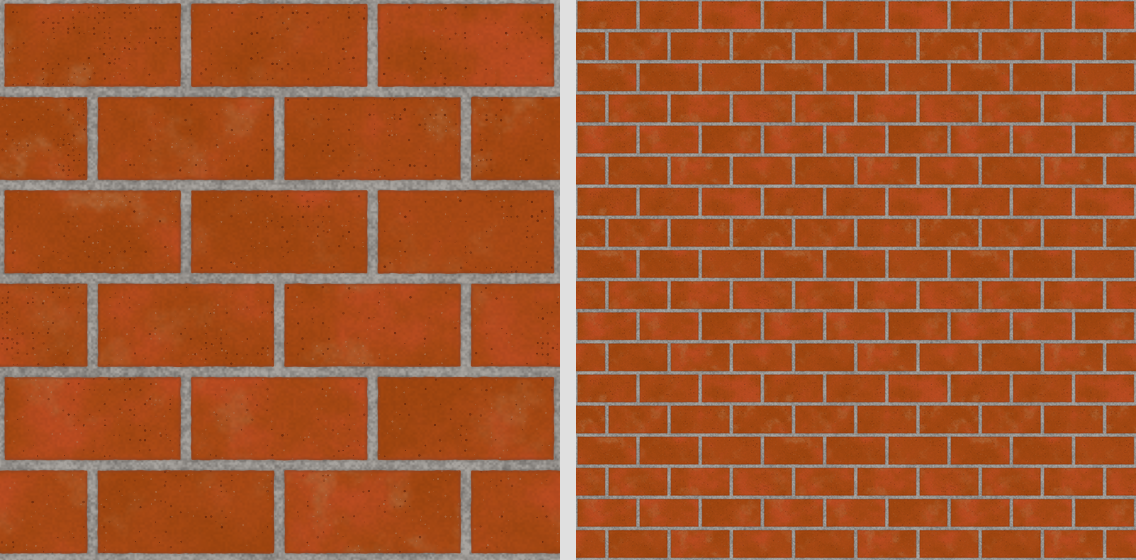
Left, the tile; right, the same tile 3 across and 3 down.
Reproduce this texture procedurally as a three.js fragment shader.

```glsl
// Running-bond brick wall: three bricks across, six courses, gritty grey mortar.
// Rounded-box distances shape the bricks; wrapping value noise and scattered
// spots add mottling, pale dust, pits and flecks, so the tile has no seam.

varying vec2 vUv;

const vec2 BRICKS = vec2(3.0, 6.0);          // repeats across and down
const vec2 SHIFT = vec2(0.0013, -0.0026);    // placement of the joints
const float JOINT = 0.0186;                  // mortar width
const float CORNER = 0.0025;                 // brick corner radius
const float WOBBLE = 0.0022;                 // unevenness of brick edges
const float SOFT = 0.0014;                   // edge smoothing

const vec3 CLAY = vec3(0.650, 0.280, 0.078);
const vec3 CLAY_RED = vec3(0.715, 0.290, 0.125);
const vec3 CLAY_BROWN = vec3(0.610, 0.265, 0.055);
const vec3 DUST = vec3(0.680, 0.410, 0.230);
const vec3 RIM = vec3(0.540, 0.250, 0.140);
const vec3 PIT = vec3(0.330, 0.110, 0.030);
const vec3 FLECK = vec3(0.680, 0.480, 0.350);
const vec3 MORTAR_LIGHT = vec3(0.660, 0.645, 0.625);
const vec3 MORTAR_DARK = vec3(0.460, 0.445, 0.430);

float hash(vec2 p) {
  return fract(sin(dot(p, vec2(127.1, 311.7))) * 43758.5453);
}

// Value noise on a grid of n cells that wraps at the canvas edge.
float noise(vec2 uv, vec2 n, float seed) {
  vec2 p = uv * n;
  vec2 i = floor(p);
  vec2 f = fract(p);
  f = f * f * (3.0 - 2.0 * f);
  vec2 a = mod(i, n);
  vec2 b = mod(i + 1.0, n);
  return mix(mix(hash(a + seed), hash(vec2(b.x, a.y) + seed), f.x),
             mix(hash(vec2(a.x, b.y) + seed), hash(b + seed), f.x), f.y);
}

float fbm(vec2 uv, float n, float seed) {
  float sum = 0.0;
  float amp = 0.5;
  for (int i = 0; i < 5; i++) {
    sum += amp * noise(uv, vec2(n), seed);
    n *= 2.0;
    amp *= 0.55;
    seed += 17.3;
  }
  return sum / 1.055;
}

// One randomly placed round spot in some cells of an n by n grid.
float spots(vec2 uv, float n, float seed, float density) {
  vec2 p = uv * n;
  vec2 id = mod(floor(p), n) + seed;
  vec2 centre = 0.35 + 0.3 * vec2(hash(id + 3.1), hash(id + 7.7));
  float radius = mix(0.08, 0.25, hash(id + 11.3));
  float spot = 1.0 - smoothstep(radius - 0.08, radius + 0.1, length(fract(p) - centre));
  return spot * step(hash(id), density) * mix(0.4, 1.0, hash(id + 19.9));
}

float roundedBox(vec2 p, vec2 halfSize, float r) {
  vec2 q = abs(p) - halfSize + r;
  return length(max(q, 0.0)) + min(max(q.x, q.y), 0.0) - r;
}

vec3 brickColor(vec2 uv, vec2 id, float d) {
  float seed = floor(hash(id + 5.0) * 90.0);
  float tone = hash(id + 23.0);
  float broad = fbm(uv, 9.0, seed);
  float patchy = fbm(uv, 14.0, seed + 31.0);
  float fine = noise(uv, vec2(230.0), 4.0);

  // Fired clay mottling
  vec3 col = mix(CLAY, CLAY_RED, smoothstep(0.46, 0.78, broad + 0.16 * (tone - 0.5)));
  col = mix(col, CLAY_BROWN, 0.8 * smoothstep(0.53, 0.27, broad));

  // Pale dust, broken up by fine grain
  float dust = smoothstep(0.53, 0.78, patchy) * mix(0.35, 1.0, hash(id + 41.0));
  col = mix(col, DUST, dust * (0.35 + 0.5 * noise(uv, vec2(120.0), 8.0)));
  col *= 0.965 + 0.07 * fine;

  // Clustered pits and small flecks
  float cluster = smoothstep(0.5, 0.75, fbm(uv, 8.0, seed + 57.0));
  float pits = spots(uv, 110.0, 2.0, 0.07 + 0.4 * cluster * hash(id + 61.0));
  col = mix(col, PIT, 0.65 * pits);
  col = mix(col, FLECK, 0.6 * spots(uv, 135.0, 29.0, 0.05 + 0.2 * dust));

  // Dull, darker rim
  return mix(col, RIM, 0.55 * smoothstep(-0.0065, 0.0, d));
}

vec3 mortarColor(vec2 uv, float d) {
  float grit = 0.55 * noise(uv, vec2(256.0), 13.0) + 0.45 * noise(uv, vec2(150.0), 37.0);
  float stain = fbm(uv, 20.0, 71.0);
  float light = 0.5 + 1.1 * (grit - 0.5) + 0.7 * (stain - 0.5);
  light += 0.3 * smoothstep(0.0, 0.006, d) - 0.12;
  return mix(MORTAR_DARK, MORTAR_LIGHT, clamp(light, 0.0, 1.0));
}

void main() {
  // Alternate courses move by half a brick
  vec2 cell = (vUv + SHIFT) * BRICKS;
  cell.x += 0.5 * (1.0 - mod(floor(cell.y), 2.0));
  vec2 id = mod(floor(cell), BRICKS);
  vec2 local = (fract(cell) - 0.5) / BRICKS;

  float d = roundedBox(local, 0.5 / BRICKS - 0.5 * JOINT, CORNER);
  d += WOBBLE * (0.6 * noise(vUv, vec2(60.0), 3.0) + 0.4 * noise(vUv, vec2(150.0), 9.0) - 0.5);

  float brick = 1.0 - smoothstep(-SOFT, SOFT, d);
  gl_FragColor = vec4(mix(mortarColor(vUv, d), brickColor(vUv, id, d), brick), 1.0);
}
```
